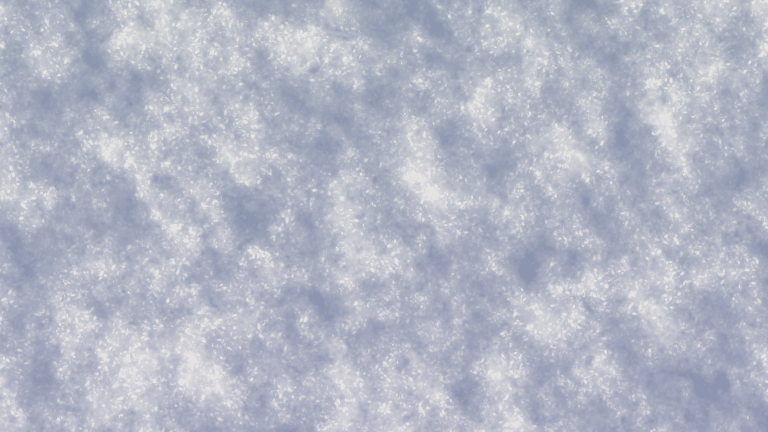
Reproduce this texture procedurally as a Shadertoy shader.

```glsl
float hash(vec2 p) {
    vec3 q = fract(p.xyx * 0.1031);
    q += dot(q, q.yzx + 33.33);
    return fract((q.x + q.y) * q.z);
}

vec2 hash2(vec2 p) {
    return vec2(hash(p), hash(p + 71.7));
}

mat2 rotation(float angle) {
    float c = cos(angle), s = sin(angle);
    return mat2(c, s, -s, c);
}

// Smooth value noise centred on zero
float noise(vec2 p) {
    vec2 cell = floor(p), f = fract(p);
    f = f * f * (3.0 - 2.0 * f);
    float low = mix(hash(cell), hash(cell + vec2(1, 0)), f.x);
    float high = mix(hash(cell + vec2(0, 1)), hash(cell + vec2(1, 1)), f.x);
    return mix(low, high, f.y) - 0.5;
}

// Octaves turned against each other to hide the lattice
float fbm(vec2 p, int octaves, float gain) {
    float sum = 0.0, amplitude = 1.0;
    for (int i = 0; i < octaves; i++) {
        sum += amplitude * noise(p);
        p = rotation(0.9) * p * 1.93 + 17.3;
        amplitude *= gain;
    }
    return sum;
}

// Brightest of the randomly turned ice splinters near p
float flakes(vec2 p, float minRadius, float maxRadius) {
    vec2 home = floor(p);
    float brightest = 0.0;
    for (int y = -1; y <= 1; y++) {
        for (int x = -1; x <= 1; x++) {
            vec2 cell = home + vec2(x, y);
            vec2 offset = p - cell - hash2(cell + 40.0);
            offset = rotation(6.283 * hash(cell + 9.0)) * offset;
            offset.x *= 1.8;
            float radius = mix(minRadius, maxRadius, hash(cell + 23.0));
            float shape = 1.0 - smoothstep(radius * 0.2, radius, length(offset));
            float glint = hash(cell + 57.0);
            brightest = max(brightest, shape * mix(0.15, 1.0, glint * glint));
        }
    }
    return brightest;
}

void mainImage(out vec4 fragColor, in vec2 fragCoord) {
    const vec3 shadowBlue = vec3(0.575, 0.607, 0.700);
    const vec3 sunlitWhite = vec3(0.850, 0.850, 0.862);
    const vec3 lavenderTint = vec3(0.002, -0.005, 0.004);

    vec2 uv = fragCoord / iResolution.y;

    // Slightly slanted ground with ragged outlines
    vec2 warp = vec2(noise(uv * 30.0), noise(uv * 30.0 + 50.0));
    vec2 ground = uv + 0.012 * warp;
    ground = vec2(ground.x + 0.22 * ground.y, ground.y * 0.78);

    // Hollows, then crumbs that fade inside them
    float hollows = fbm(ground * 10.0 + 5.0, 3, 0.68);
    float lit = smoothstep(-0.42, 0.02, hollows);
    float crumbs = fbm(uv * 36.0 + 90.0, 3, 0.92);

    // Loose grains gather on the crumbs
    float heaped = lit * smoothstep(-0.45, 0.25, crumbs);
    float grains = flakes(uv * 78.0, 0.35, 0.85) - 0.16;
    grains += 0.6 * (flakes(uv * 125.0 + 31.0, 0.45, 0.9) - 0.18);

    float light = 0.51 + 0.88 * hollows;
    light += mix(0.16, 0.42, lit) * crumbs;
    light += mix(0.15, 0.68, heaped) * grains;

    vec3 color = mix(shadowBlue, sunlitWhite, clamp(light, -0.08, 1.16));
    color += lavenderTint * (1.0 - 2.0 * uv.y);
    fragColor = vec4(color, 1.0);
}
```
